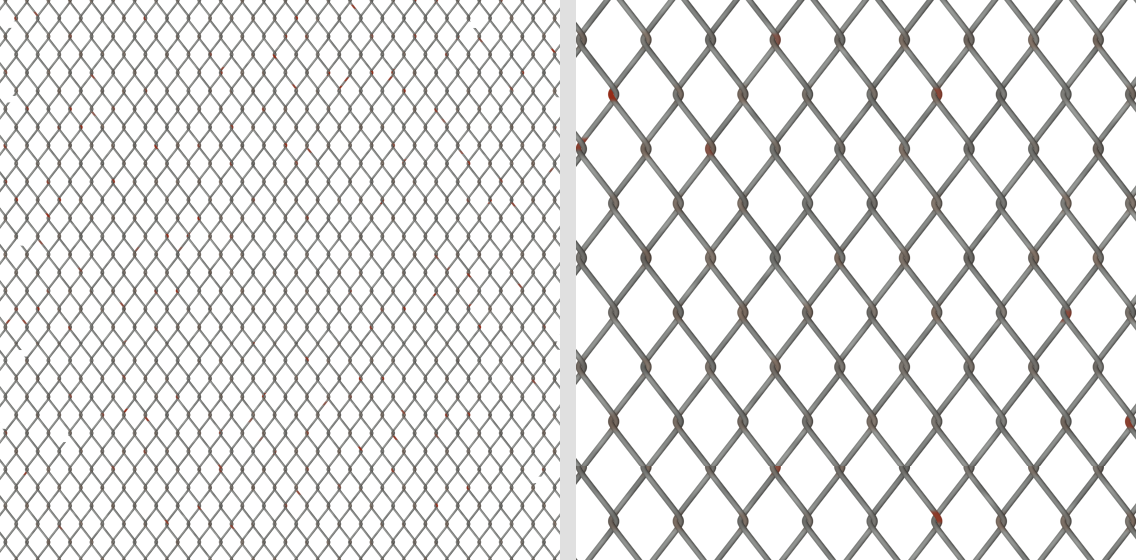
Left, the full canvas; right, a detail of the centre.
This pattern is drawn by a WebGL 1 fragment shader. Its source:

```glsl
precision highp float;

uniform vec2 u_resolution;

#define STRANDS 52.0         // zigzag wires across, two per diamond
#define ROWS 30.81           // rows of knots down
#define SEAM vec2(0.611, 0.17) // height of the seam from the top, rows skipped there
#define HALF_WIDTH 0.0017    // half the wire thickness
#define HOOK 0.085           // how far a bend reaches past its knot
#define SHARPNESS 0.98       // 1 gives pointed bends
#define RUST_SHARE 0.085
#define EDGE_BREAKS 0.05     // share of broken wires along the left and right sides

const float PI = 3.14159;

float hash(vec2 p) {
    vec3 a = fract(vec3(p.xyx) * 0.1031);
    a += dot(a, a.yzx + 33.33);
    return fract((a.x + a.y) * a.z);
}

float noise(vec2 p) {
    vec2 i = floor(p);
    vec2 f = fract(p);
    f = f * f * (3.0 - 2.0 * f);
    return mix(mix(hash(i), hash(i + vec2(1.0, 0.0)), f.x),
               mix(hash(i + vec2(0.0, 1.0)), hash(i + 1.0), f.x), f.y);
}

// Rounded triangle wave: value in x, slope in y
vec2 zigzag(float y) {
    float c = SHARPNESS * cos(PI * y);
    float slope = -SHARPNESS * PI * sin(PI * y) / sqrt(1.0 - c * c);
    return vec2(asin(c), slope) / asin(SHARPNESS);
}

// 1 where the wire is whole, 0 inside a gap
float intact(float strand, float y) {
    vec2 id = vec2(strand, floor(y));
    float side = min(strand, STRANDS - strand);
    float chance = side < 2.5 ? EDGE_BREAKS : 0.001;
    float broken = step(hash(id + 71.3), chance);
    float middle = 0.3 + 0.4 * hash(id + 19.7);
    float gap = 1.0 - smoothstep(0.15, 0.2, abs(fract(y) - middle));
    return 1.0 - broken * gap;
}

// Rust patches gather around the knots, some slide along the wire
float rust(float strand, float y) {
    float row = floor(y + 0.5);
    vec2 id = vec2(strand, row);
    float strength = step(hash(id + 5.1), RUST_SHARE) * mix(0.35, 1.0, hash(id + 43.9));
    float shift = hash(id + 27.5) * 2.0 - 1.0;
    float away = abs(y - row - 0.4 * shift * shift * shift);
    return strength * (1.0 - smoothstep(0.06, 0.15, away));
}

// Colour and coverage of one wire
vec4 wire(float strand, vec2 q, float pixel) {
    float phase = 1.0 - 2.0 * mod(strand, 2.0);
    vec2 bend = zigzag(q.y) * phase * (0.5 + HOOK);
    float slope = bend.y * ROWS / STRANDS;
    float across = (q.x - strand - bend.x) / STRANDS / sqrt(1.0 + slope * slope);
    float cover = smoothstep(-0.75, 0.75, (HALF_WIDTH - abs(across)) / pixel);

    // Round metal lit from the left, darker where the wires hook
    float t = clamp(across / HALF_WIDTH, -1.0, 1.0);
    float light = 1.0 - (t + 0.2) * (t + 0.2);
    vec3 metal = mix(vec3(0.33, 0.33, 0.32), vec3(0.55, 0.56, 0.55), clamp(light, 0.0, 1.0));
    metal *= 0.88 + 0.24 * noise(vec2(strand * 7.3, q.y * 5.0));
    float toKnot = abs(fract(q.y + 0.5) - 0.5);
    float knot = 1.0 - smoothstep(0.09, 0.23, toKnot);
    float stain = hash(vec2(strand, floor(q.y + 0.5)) + 11.7);
    vec3 tint = mix(vec3(0.82, 0.81, 0.80), vec3(0.88, 0.75, 0.68), stain * stain);
    metal *= mix(vec3(1.0), tint, knot);

    vec3 colour = mix(metal, vec3(0.58, 0.17, 0.09), rust(strand, q.y));
    return vec4(colour, cover * intact(strand, q.y));
}

void main() {
    vec2 uv = gl_FragCoord.xy / u_resolution;
    float pixel = 1.0 / min(u_resolution.x, u_resolution.y);
    float down = 1.0 - uv.y;
    vec2 q = vec2(uv.x * STRANDS, down * ROWS + SEAM.y * step(SEAM.x, down));

    // The two nearest wires swap depth at each knot
    float left = floor(q.x);
    float leftInFront = step(0.5, fract(q.y));
    vec3 colour = vec3(1.0);
    for (int i = 0; i < 2; i++) {
        float offset = abs(float(i) - leftInFront);
        vec4 layer = wire(left + 1.0 - abs(1.0 - offset - 0.0), q, pixel);
        colour = mix(colour, layer.rgb, layer.a);
    }
    gl_FragColor = vec4(colour, 1.0);
}
```
